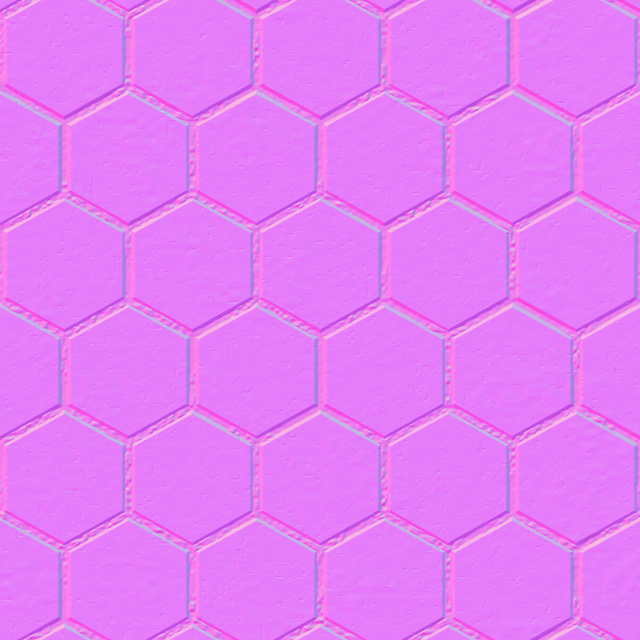
This texture map is drawn by a WebGL 2 fragment shader. Its source:

```glsl
#version 300 es
precision highp float;
// Tinted normal map of bevelled hexagonal tiles with rough grout, five across and six rows.

uniform vec2 u_resolution;
out vec4 fragColor;

float hash(vec2 p) {
    vec3 q = fract(p.xyx * vec3(0.1031, 0.1030, 0.0973));
    q += dot(q, q.yzx + 33.33);
    return fract((q.x + q.y) * q.z);
}

// Value noise over the unit square, wrapping after a whole number of cells
float noise(vec2 uv, vec2 cells) {
    vec2 p = uv * cells;
    vec2 i = floor(p);
    vec2 f = p - i;
    f = f * f * (3.0 - 2.0 * f);
    vec2 lo = mod(i, cells);
    vec2 hi = mod(i + 1.0, cells);
    return mix(mix(hash(lo), hash(vec2(hi.x, lo.y)), f.x),
               mix(hash(vec2(lo.x, hi.y)), hash(hi), f.x), f.y);
}

// Distance from the nearest joint centre line, in canvas units
float jointDistance(vec2 uv) {
    vec2 pitch = vec2(1.0, 1.73205);
    vec2 q = (uv - vec2(0.0007, 0.0860)) * vec2(5.0, 3.0 * pitch.y);
    vec2 a = q - pitch * round(q / pitch);
    vec2 b = q - pitch * (round(q / pitch - 0.5) + 0.5);
    vec2 h = abs(dot(a, a) < dot(b, b) ? a : b);
    return (0.5 - max(h.x, dot(h, vec2(0.5, 0.86603)))) / 5.1;
}

float height(vec2 uv) {
    float d = jointDistance(uv);
    float bevel = clamp(d - 0.0034, 0.0, 0.0060);

    // Tile face: fine grain, faint scuffed patches and small pits
    float patches = smoothstep(0.50, 0.85, noise(uv, vec2(13.0)));
    float grain = 0.00028 * noise(uv, vec2(190.0, 210.0))
                + 0.0006 * noise(uv, vec2(67.0, 83.0))
                + 0.0013 * patches * noise(uv + 0.37, vec2(61.0, 97.0));
    float pits = 0.0007 * smoothstep(0.83, 0.97, noise(uv + 0.19, vec2(170.0)));

    // Grout: coarse crumbs, smoother along some joints
    float wear = mix(0.25, 1.0, smoothstep(0.25, 0.60, noise(uv + 0.61, vec2(17.0))));
    float crumbs = 0.0052 * wear * noise(uv, vec2(157.0, 163.0));

    float grout = 1.0 - smoothstep(0.0030, 0.0054, d);
    return bevel + mix(grain - pits, crumbs, grout);
}

void main() {
    vec2 uv = gl_FragCoord.xy / u_resolution;

    // Surface slope, measured over a small fixed span to smooth the edges
    vec2 e = vec2(0.001, 0.0);
    vec2 slope = vec2(height(uv - e.xy) - height(uv + e.xy),
                      height(uv - e.yx) - height(uv + e.yx)) / (2.0 * e.x);
    float steep = length(slope);
    slope *= min(1.0, 1.1 / max(steep, 0.001));
    steep = min(steep, 1.1);

    // Slope tints the flat colour: right lowers red, up raises green
    vec3 color = vec3(0.90, 0.49, 0.98);
    color += vec3(-0.21 * slope.x, 0.23 * slope.y, 0.0);
    color += vec3(-0.035, 0.02, -0.09) * steep * steep;

    // Pink cast in the joints
    float joint = 1.0 - smoothstep(0.0025, 0.0050, jointDistance(uv));
    color += vec3(0.02, 0.01, -0.05) * joint;

    fragColor = vec4(clamp(color, 0.0, 1.0), 1.0);
}
```
